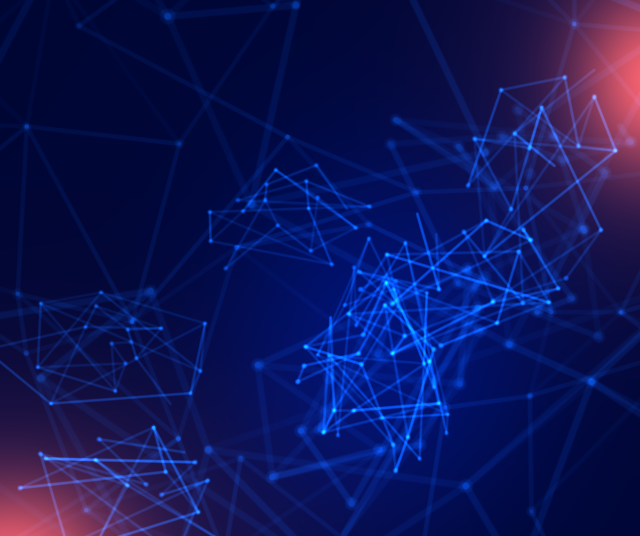
Give the GLSL for this background, as a WebGL 1 fragment shader.

```glsl
precision highp float;
uniform vec2 u_resolution;

const vec3 NAVY = vec3(0.0, 0.022, 0.205);
const vec3 ROYAL = vec3(0.0, 0.055, 0.26);
const vec3 VIOLET = vec3(0.20, 0.085, 0.10);
const vec3 CORAL = vec3(0.78, 0.28, 0.13);
const vec3 AZURE = vec3(0.03, 0.38, 0.82);

vec2 hash2(vec2 s) {
  vec3 q = fract(s.xyx * vec3(0.1031, 0.1030, 0.0973));
  q += dot(q, q.yzx + 33.33);
  return fract((q.xx + q.yz) * q.zy);
}

float halo(vec2 p, vec2 centre, vec2 radius) {
  vec2 d = (p - centre) / radius;
  return exp(-dot(d, d));
}

float cover(float dist, float radius, float px) {
  return 1.0 - smoothstep(radius - px, radius + px, dist);
}

float link(vec2 p, vec2 a, vec2 b, float width, float px) {
  vec2 ab = b - a;
  float t = clamp(dot(p - a, ab) / max(dot(ab, ab), 1e-6), 0.0, 1.0);
  return cover(length(p - a - ab * t), width, px);
}

// Wide mesh: jittered grid nodes joined to some of their neighbours
vec2 gridNode(vec2 cell, float seed) {
  return cell + 0.05 + 0.9 * hash2(cell + seed);
}

float gridLink(vec2 p, vec2 cell, vec2 stride, float seed, float width, float px) {
  vec2 chance = hash2(cell * 3.0 + stride + seed * 2.0);
  float line = link(p, gridNode(cell, seed), gridNode(cell + stride, seed), width, px);
  return line * step(0.4, chance.x) * mix(0.25, 1.0, chance.y);
}

float mesh(vec2 p, float scale, float seed, float width, float px) {
  vec2 q = p / scale;
  vec2 home = floor(q);
  float w = width / scale;
  float e = px / scale;
  float sum = 0.0;
  for (int j = -1; j <= 1; j++) {
    for (int i = -1; i <= 1; i++) {
      vec2 cell = home + vec2(float(i), float(j));
      sum += gridLink(q, cell, vec2(1.0, 0.0), seed, w, e);
      sum += gridLink(q, cell, vec2(0.0, 1.0), seed, w, e);
      sum += gridLink(q, cell, vec2(1.0, 1.0), seed, w, e);
      sum += gridLink(q, cell, vec2(1.0, -1.0), seed, w, e);
      float size = w * mix(1.2, 2.4, hash2(cell + seed + 7.0).x);
      sum += 0.7 * cover(length(q - gridNode(cell, seed)), size, e);
    }
  }
  return sum;
}

// Local web: a winding chain whose nodes also join the node before last
vec2 webNode(float index, vec2 centre, vec2 spread, float seed) {
  vec2 h = hash2(vec2(index * 1.7 + seed, seed * 3.1 + index));
  float angle = index * 0.85 + h.x * 2.2 + seed;
  return centre + spread * sqrt(h.y) * vec2(cos(angle), sin(angle));
}

float web(vec2 p, vec2 centre, vec2 spread, float seed, float width, float px) {
  vec2 older = webNode(-2.0, centre, spread, seed);
  vec2 last = webNode(-1.0, centre, spread, seed);
  float sum = 0.0;
  for (int i = 0; i < 17; i++) {
    float index = float(i);
    vec2 node = webNode(index, centre, spread, seed);
    vec2 h = hash2(vec2(seed + 40.0, index + 5.0));
    sum += link(p, last, node, width, px) * mix(0.2, 0.7, h.x);
    sum += link(p, older, node, width, px) * step(0.4, h.y) * 0.3;
    sum += cover(length(p - node), width * 2.0, px) * 0.5;
    older = last;
    last = node;
  }
  return sum;
}

void main() {
  vec2 p = gl_FragCoord.xy / u_resolution.y;
  float px = 1.0 / u_resolution.y;
  float aspect = u_resolution.x / u_resolution.y;
  vec2 rightSun = vec2(aspect + 0.03, 0.85);
  vec2 leftSun = vec2(0.02, -0.06);
  vec2 heart = vec2(0.60 * aspect, 0.36);

  // Night sky with a blue heart and two warm corners
  vec3 color = NAVY + ROYAL * halo(p, heart, vec2(0.30, 0.36));
  color += VIOLET * (halo(p, rightSun, vec2(0.30, 0.34)) + halo(p, leftSun, vec2(0.46, 0.33)));
  color += CORAL * (halo(p, rightSun, vec2(0.14, 0.17)) + halo(p, leftSun, vec2(0.19, 0.15)));

  // Distant, wide and faint strands
  float band = halo(p, heart, vec2(0.55, 0.60));
  float far = mesh(p, 0.34, 11.0, 0.0065, px * 1.5) * 0.14;
  far += mesh(p + 0.13, 0.25, 29.0, 0.0042, px) * mix(0.08, 0.18, band);
  far += web(p, heart - vec2(0.02, 0.04), vec2(0.24, 0.34), 5.0, 0.0060, px * 1.5) * 0.26;
  far += web(p, vec2(0.80 * aspect, 0.62), vec2(0.25, 0.33), 37.0, 0.0055, px * 1.5) * 0.22;

  // Crisp webs along the rising diagonal
  float near = web(p, heart + vec2(-0.01, -0.06), vec2(0.16, 0.19), 2.0, 0.0025, px);
  near += web(p, heart + vec2(0.0, -0.05), vec2(0.15, 0.27), 43.0, 0.0022, px) * 0.65;
  near += web(p, heart + vec2(0.12, 0.10), vec2(0.21, 0.15), 8.0, 0.0025, px) * 0.85;
  near += web(p, vec2(0.86 * aspect, 0.67), vec2(0.18, 0.32), 14.0, 0.0025, px) * 0.7;
  near += web(p, vec2(0.23 * aspect, 0.09), vec2(0.27, 0.14), 19.0, 0.0025, px) * 0.75;
  near += web(p, vec2(0.17 * aspect, 0.36), vec2(0.24, 0.15), 23.0, 0.0023, px) * 0.55;
  near += web(p, vec2(0.43 * aspect, 0.60), vec2(0.19, 0.13), 31.0, 0.0023, px) * 0.6;

  color += AZURE * (far + near);
  gl_FragColor = vec4(min(color, 1.0), 1.0);
}
```
